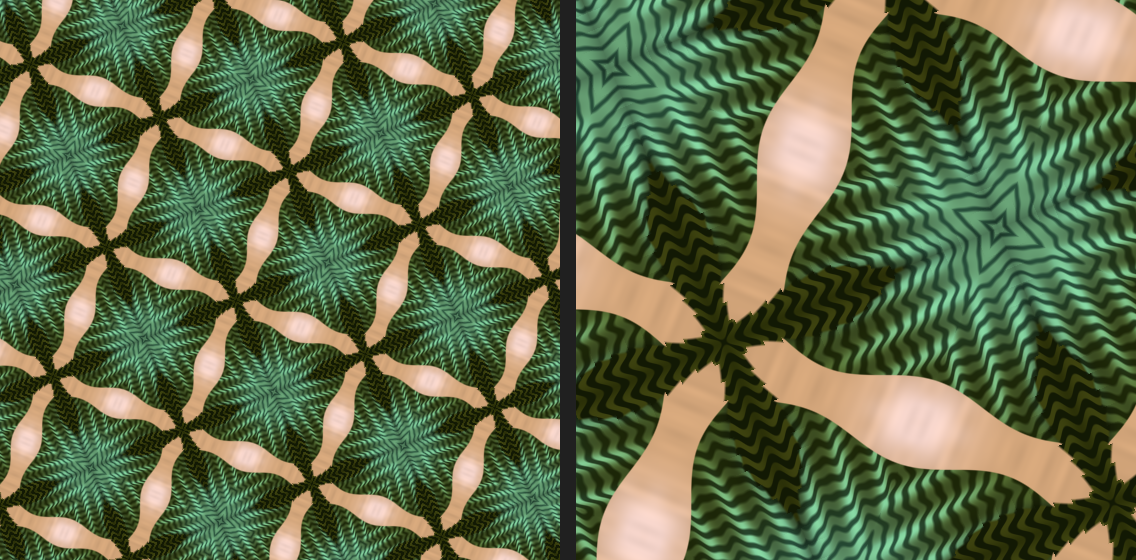
Left, the full canvas; right, a detail of the centre.
This pattern is drawn by a Shadertoy shader. Its source:

```glsl
// Tilted square lattice of peach petals and dark feather crosses over rippled green stripes.
#define CELLS 4.0
#define TILT 0.3920
#define NODE vec2(0.517, 0.694)
#define STRIPE_RATE 30.0
#define FLUTE_RATE 72.0
#define PEACH vec3(0.83, 0.65, 0.48)
#define BLUSH vec3(0.97, 0.84, 0.80)
#define TEAL vec3(0.44, 0.70, 0.53)
#define OLIVE vec3(0.33, 0.42, 0.18)
#define DARK vec3(0.10, 0.135, 0.02)

const float HALF_DIAGONAL = 0.70711;

float hash(vec2 p) {
    vec3 h = fract(vec3(p.xyx) * 0.1031);
    h += dot(h, h.yzx + 33.33);
    return fract((h.x + h.y) * h.z);
}

float noise(vec2 p) {
    vec2 i = floor(p), f = fract(p);
    f = f * f * (3.0 - 2.0 * f);
    return mix(mix(hash(i), hash(i + vec2(1, 0)), f.x),
               mix(hash(i + vec2(0, 1)), hash(i + vec2(1, 1)), f.x), f.y);
}

float fill(float dist, float soft) {
    return 1.0 - smoothstep(-soft, soft, dist);
}

// Turns a point about the cell centre into the sector around the +x arm.
vec2 foldQuarter(vec2 p) {
    if (abs(p.y) > abs(p.x)) p = vec2(p.y, -p.x);
    return p.x < 0.0 ? -p : p;
}

// Fluted green ground with star-shaped stripes around the cell centre.
vec3 stripedGround(vec2 p, float px) {
    float side = abs(p.y);
    float radius = length(p);
    float grow = smoothstep(0.02, 0.22, p.x);
    float lean = p.y / max(p.x, 0.001);
    float flutePos = (side - 0.16 * p.x) * FLUTE_RATE + 1.2 * lean * (1.0 - lean * lean);
    float flute = 0.5 + 0.5 * cos(flutePos);

    float d = p.x - 0.36 * side;
    d += grow * (0.011 * cos(flutePos + 0.8) + 0.004 * sin(side * 150.0));
    float phase = d * (STRIPE_RATE - 8.0 * d);
    float wave = abs(fract(phase) - 0.5);
    float thickness = mix(0.15, 0.24, smoothstep(0.08, 0.35, radius));
    float stripe = fill(wave - thickness, 0.05 + STRIPE_RATE * px);

    float core = 1.0 - smoothstep(0.10, 0.40, radius);
    float sheen = pow(flute, 2.0) * smoothstep(0.10, 0.22, radius)
                * (1.0 - smoothstep(0.38, 0.54, radius));
    vec3 light = mix(OLIVE, TEAL, clamp(core * 0.85 + sheen * 0.7, 0.0, 1.0));
    light *= 1.0 + 0.22 * sheen;
    light *= mix(1.0, 0.72 + 0.28 * flute, grow);
    vec3 shade = mix(DARK, vec3(0.13, 0.28, 0.21), clamp(core + 0.3 * sheen, 0.0, 1.0));
    return mix(light, shade, stripe * 0.92);
}

// Peach petal: along runs from its middle to the node, across is its width.
vec3 petalColour(float along, float across) {
    float grain = noise(vec2(along * 55.0, abs(across) * 9.0 + 4.0));
    float cloud = noise(vec2(along * 18.0 + 7.0, abs(across) * 24.0));
    float glow = exp(-along * along * 75.0 - across * across * 70.0);
    vec3 colour = mix(PEACH, BLUSH, clamp(glow * (0.75 + 0.5 * cloud), 0.0, 1.0));
    return colour * (0.95 + 0.09 * grain);
}

// Half width of the serrated feather at a distance from the node.
float featherWidth(float reach) {
    float width = mix(0.036, 0.070, smoothstep(0.06, 0.23, reach));
    width *= 1.0 - smoothstep(0.28, 0.49, reach);
    return width + 0.010 * (fract(reach * 23.0) - 0.5);
}

vec3 featherColour(float reach, float across) {
    float scales = sin(reach * 145.0 + 2.2 * cos(across * 95.0));
    float ridge = exp(-across * across * 1800.0);
    vec3 lit = mix(vec3(0.24, 0.26, 0.06), vec3(0.17, 0.19, 0.03), ridge);
    return mix(lit, DARK * 0.72, smoothstep(-0.55, 0.35, scales));
}

void mainImage(out vec4 fragColor, in vec2 fragCoord) {
    float px = CELLS / iResolution.y;

    // Lattice frame, then the diagonal frame of one cell
    vec2 q = (fragCoord / iResolution.y - NODE) * CELLS;
    float c = cos(TILT), s = sin(TILT);
    q = vec2(c * q.x - s * q.y, s * q.x + c * q.y);
    vec2 cell = fract(q) - 0.5;
    vec2 p = foldQuarter(vec2(cell.x + cell.y, cell.y - cell.x) * HALF_DIAGONAL);

    vec3 colour = stripedGround(p, px);

    // Petals on the cell edges, bent into a slight S
    float side = p.y < 0.0 ? -1.0 : 1.0;
    float along = (p.x - abs(p.y)) * HALF_DIAGONAL;
    float inward = 0.5 - (p.x + abs(p.y)) * HALF_DIAGONAL;
    float across = side * inward + 0.018 * sin(5.0 * along);
    float petalWidth = 0.081 + 0.027 * cos(along * 12.566);
    float petal = fill(abs(across) - petalWidth, px);
    colour = mix(colour, petalColour(along, across), petal);

    // Feather cross on the nodes, with a faint shadow on the ground
    float reach = HALF_DIAGONAL - p.x;
    float feather = abs(p.y) - featherWidth(reach);
    float shadow = fill(feather - 0.015, 0.035) * (1.0 - petal);
    colour *= 1.0 - 0.35 * shadow;
    float inReach = 1.0 - smoothstep(0.45, 0.48, reach);
    colour = mix(colour, featherColour(reach, p.y), fill(feather, px + 0.002) * inReach);

    fragColor = vec4(colour, 1.0);
}
```
